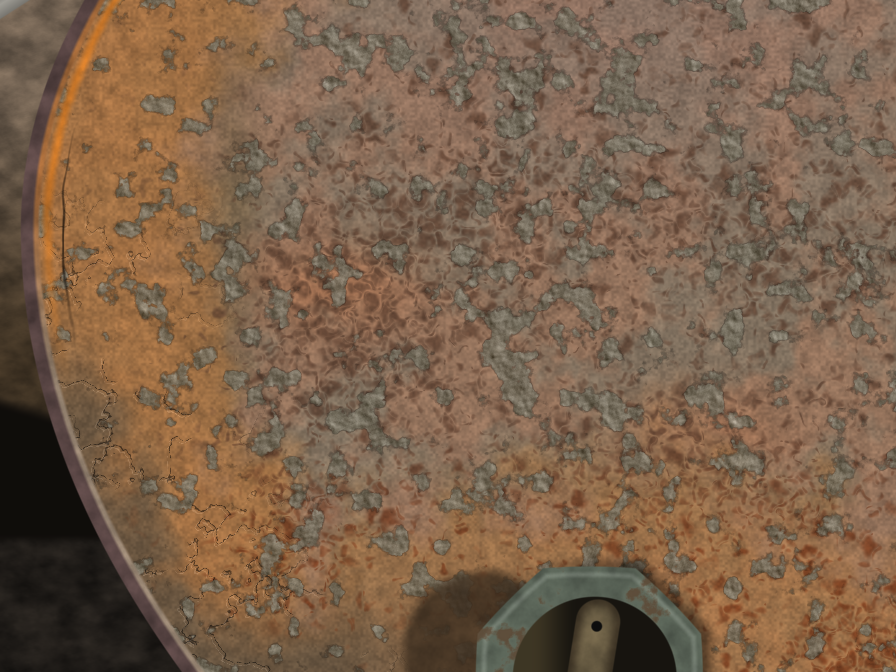
Reproduce this texture procedurally as a WebGL 2 fragment shader.

```glsl
#version 300 es
precision highp float;
uniform vec2 u_resolution;
out vec4 fragColor;

float hash(vec2 p) { return fract(sin(dot(p, vec2(127.1, 311.7))) * 43758.5); }

float noise(vec2 p) {
  vec2 i = floor(p), f = fract(p), e = vec2(1, 0);
  f = f * f * (3. - 2. * f);
  return mix(mix(hash(i), hash(i + e), f.x), mix(hash(i + e.yx), hash(i + e.xx), f.x), f.y);
}

float fbm(vec2 p) {
  float sum = 0., amp = .5;
  for (int i = 0; i < 5; i++) {
    sum += amp * noise(p);
    p = mat2(1.6, 1.2, -1.2, 1.6) * p + 7.3;
    amp *= .5;
  }
  return sum;
}

float fill(float d, float aa) { return smoothstep(aa, -aa, d); }
float line(float d, float width) { return smoothstep(width, 0., abs(d)); }

// Soft elliptical patch: center in xy, radii in zw
float blot(vec2 p, vec4 e) {
  vec2 q = (p - e.xy) / e.zw;
  return exp(-dot(q, q));
}

float segment(vec2 p, vec2 a, vec2 b) {
  vec2 pa = p - a, ba = b - a;
  return length(pa - ba * clamp(dot(pa, ba) / dot(ba, ba), 0., 1.));
}

float octagon(vec2 p, float apothem) {
  float s = .7854, a = mod(atan(p.y, p.x) + s * .5, s) - s * .5;
  return length(p) * mix(cos(a), 1., .2) - apothem;
}

// Jittered round stains; density is the chance that a cell holds one
float stains(vec2 p, float density) {
  float cover = 0.;
  for (int k = 0; k < 9; k++) {
    vec2 id = floor(p) + vec2(k % 3 - 1, k / 3 - 1);
    float r = mix(.3, .75, hash(id + 41.3));
    float here = smoothstep(-.1, .1, density - hash(id + 63.1));
    float d = length(p - id - vec2(hash(id), hash(id + 19.7)));
    cover = max(cover, here * smoothstep(r, r * .2, d));
  }
  return cover;
}

// Signed distance inward from the drum's outer edge
float drumInset(vec2 p) {
  float dy = p.y - .66, k = dy > 0. ? .82 : .55;
  return (p.x - .031 - k * dy * dy) / sqrt(1. + 4. * k * k * dy * dy);
}

vec3 ground(vec2 p, float aa) {
  float grit = fbm(p * vec2(30, 45));
  vec3 c = mix(vec3(.25, .2, .14), vec3(.43, .37, .31), smoothstep(.45, .9, p.y)) * (.55 + .9 * grit);
  vec3 shade = mix(vec3(.13, .115, .1) * (.4 + 1.2 * grit), vec3(.06, .05, .04), smoothstep(.19, .205, p.y));
  c = mix(c, shade, smoothstep(.42, .39, p.y + .3 * p.x));
  float pipe = segment(p, vec2(-.02, .98), vec2(.05, 1.025));
  return mix(c, vec3(.62, .61, .58) * (1. - pipe * 14.), fill(pipe - .018, aa));
}

vec3 rustyPlate(vec2 p, float inset) {
  float broad = fbm(p * 4. + 3.), mid = fbm(p * 13.);
  vec2 w = p + .07 * (vec2(broad, mid) - .5);
  vec3 orange = vec3(.65, .44, .25), mud = vec3(.38, .32, .25);
  vec3 c = mix(vec3(.51, .45, .38), vec3(.58, .45, .36), smoothstep(.38, .62, mid));
  c = mix(c, vec3(.56, .45, .4), .6 * blot(w, vec4(.95, 1, .5, .3)));
  // Orange along the rim and bottom, then streak, warm patches and mud
  float band = smoothstep(.34, .2, inset + .25 * (mid - .5));
  float low = smoothstep(.34, .12, w.y + .06 * sin(w.x * 5.) + .3 * (mid - .5));
  c = mix(c, orange, .85 * max(band, low * .8));
  c = mix(c, vec3(.44, .37, .27), .65 * blot(w, vec4(.34, .7, .045, .25)));
  c = mix(c, vec3(.66, .43, .29), .6 * blot(w, vec4(.5, .58, .13, .06)) + .5 * blot(w, vec4(1.04, .36, .13, .06)));
  c = mix(c, mud, .85 * smoothstep(.14, .03, inset + .14 * (mid - .5)) * smoothstep(.56, .36, p.y));
  c = mix(c, mud, .9 * blot(w, vec4(.46, 0, .2, .1)));
  // Clustered brown stains, redder near the bottom
  float density = .85 * blot(p, vec4(.53, .53, .17, .2)) + .5 * blot(p, vec4(.82, .66, .26, .13))
    + .5 * blot(p, vec4(1.2, .65, .2, .1)) + .6 * blot(p, vec4(1.06, .28, .24, .09))
    + .7 * blot(p, vec4(.45, .2, .1, .1)) + .9 * blot(p, vec4(1.28, .04, .12, .06))
    + .16 * smoothstep(.3, .5, inset);
  vec2 q = p + .022 * (vec2(noise(p * 75.), noise(p * 75. + 31.)) - .5);
  float spot = max(stains(q * 42., density * (.35 + broad)), .7 * stains(q * 78. + 9., density));
  c = mix(c, mix(vec3(.44, .2, .09), vec3(.35, .24, .18), smoothstep(.15, .4, p.y)), .75 * spot);
  // Flaking cracks with a lit lower lip
  float flaky = smoothstep(.36, .16, inset) * smoothstep(.8, .55, p.y) * smoothstep(.4, .55, noise(p * 16. + 5.));
  c *= 1. - .5 * flaky * line(fbm(p * 22. + 11.) - .48, .016);
  c += .09 * flaky * line(fbm(p * 22. + 11.08) - .48, .016);
  return c * (.76 + .3 * fbm(p * 60.) + .18 * noise(p * 260.));
}

// Raised grey putty: a hooked smear and a few crumbs
vec3 addPutty(vec3 c, vec2 p) {
  float d = segment(p, vec2(.73, .48), vec2(.775, .4)) - .018;
  d = min(d, segment(p, vec2(.73, .49), vec2(.81, .545)) - .02);
  d = min(d, segment(p, vec2(.815, .54), vec2(.845, .46)) - .009);
  d = min(d, segment(p, vec2(.83, .57), vec2(.87, .555)) - .012);
  float crumbs = blot(p, vec4(.87, .71, .035, .035)) + blot(p, vec4(1.1, .597, .028, .028))
    + blot(p, vec4(.87, .34, .05, .025)) + blot(p, vec4(.52, .38, .045, .025));
  d = min(d, .012 - .02 * crumbs) + .09 * (fbm(p * 32.) - .48);
  float relief = fbm(p * 65.) - fbm(p * 65. + .22);
  c *= 1. - .3 * line(d, .007);
  return mix(c, vec3(.45, .43, .37) + .7 * relief, .85 * fill(d, .003));
}

vec3 addRim(vec3 c, vec2 p, float inset, float aa) {
  float grit = fbm(p * 40.), upper = smoothstep(.4, .75, p.y), tone = .7 + .6 * grit;
  c = mix(c, vec3(.78, .46, .16) * tone, upper * line(inset - .04 - .008 * (grit - .5), .012));
  float crack = abs(inset - .062 - .012 * (noise(p * 25.) - .5)) - .0015;
  c *= 1. - .65 * fill(crack, aa) * line(p.y - .65, .2);
  c = mix(c, mix(vec3(.57, .5, .43), vec3(.62, .4, .22), upper) * tone, fill(inset - .027, .003));
  return mix(c, vec3(.34, .265, .26) * tone, fill(inset - .019, .003));
}

vec3 addCap(vec3 c, vec2 p, float aa) {
  vec2 q = p - vec2(.877, -.012);
  float grit = fbm(p * 35.), tone = .7 + .6 * grit, ring = octagon(q, .169);
  // Cast shadow, seat and ring
  c = mix(c, vec3(.25, .19, .13) * tone, .85 * fill(length(p - vec2(.72, .03)) - .12, .012));
  c *= 1. - .45 * line(max(ring, 0.), .025) * smoothstep(-.15, .1, q.x);
  vec3 metal = vec3(.36, .4, .35) * tone + .1 * line(ring + .012, .007);
  c = mix(c, mix(metal, vec3(.35, .24, .16), .7 * smoothstep(.55, .68, grit)), fill(ring, aa));
  // Recess with its upright grip
  vec3 recess = mix(vec3(.24, .21, .14), vec3(.09, .08, .06), smoothstep(.79, .86, p.x));
  float grip = segment(p, vec2(.89, .075), vec2(.87, -.05)) - .033;
  vec3 paint = mix(vec3(.42, .37, .27), vec3(.25, .21, .15), smoothstep(-.02, 0., grip));
  recess = mix(recess, paint * tone, fill(grip, aa));
  recess = mix(recess, vec3(.05), fill(length(p - vec2(.888, .068)) - .008, aa));
  return mix(c, recess, fill(length(p - vec2(.885, -.01)) - .122, aa));
}

void main() {
  vec2 p = gl_FragCoord.xy / u_resolution.y;
  float aa = 1. / u_resolution.y, inset = drumInset(p);
  vec3 plate = addRim(addPutty(rustyPlate(p, inset), p), p, inset, aa);
  fragColor = vec4(mix(ground(p, aa), addCap(plate, p, aa), fill(-inset, aa)), 1);
}
```
